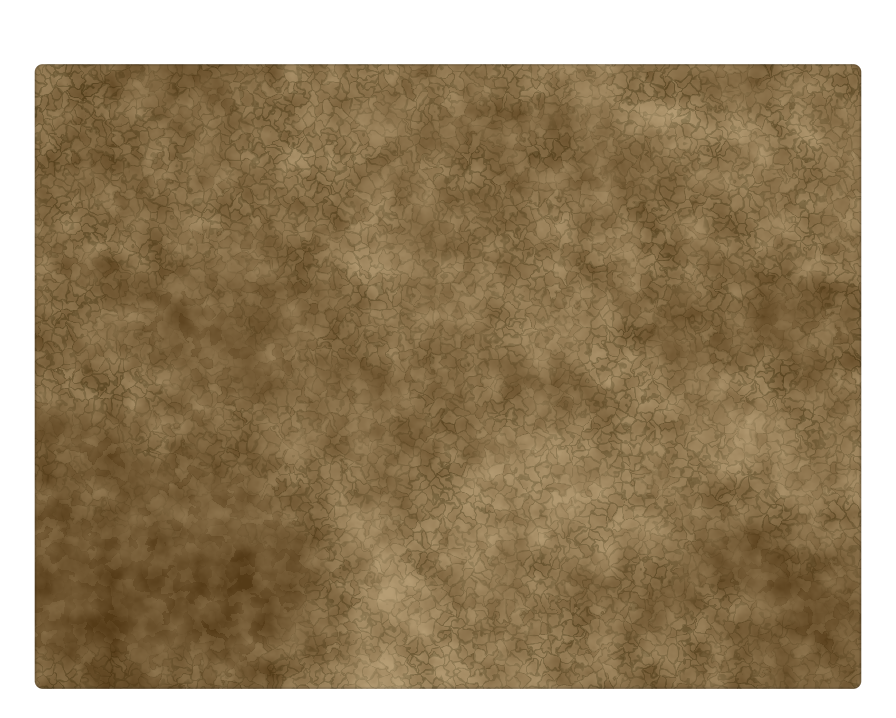
This texture is drawn by a Shadertoy shader. Its source:

```glsl
// A rounded panel of weathered tan stone on white: slanted brown clouds from
// stretched fractal noise, fine mottling, and a web of small crinkled
// Voronoi grains with thin olive outlines.

// Integer hash: two random values in 0..1 for a lattice point
vec2 hash2(vec2 cell) {
    uvec2 v = uvec2(ivec2(cell) + 4096);
    v = v * 1664525u + 1013904223u;
    v.x += v.y * 1664525u;
    v.y += v.x * 1664525u;
    v ^= v >> 16u;
    v.x += v.y * 1664525u;
    v.y += v.x * 1664525u;
    v ^= v >> 16u;
    return vec2(v & 65535u) / 65535.0;
}

// Two independent channels of smooth value noise
vec2 noise2(vec2 p) {
    vec2 i = floor(p), f = fract(p);
    f = f * f * (3.0 - 2.0 * f);
    return mix(mix(hash2(i), hash2(i + vec2(1, 0)), f.x),
               mix(hash2(i + vec2(0, 1)), hash2(i + vec2(1, 1)), f.x), f.y);
}

float fbm(vec2 p, int octaves) {
    float sum = 0.0, amp = 0.5;
    for (int i = 0; i < octaves; i++) {
        sum += amp * (noise2(p).x - 0.5);
        p = mat2(1.6, 1.2, -1.2, 1.6) * p + 17.3;
        amp *= 0.5;
    }
    return sum;
}

// Returns distance to the nearest grain border and a random grain tone
vec2 grains(vec2 p) {
    vec2 base = floor(p), nearA = vec2(9.0), nearB = vec2(9.0);
    float tone = 0.0;
    for (int y = -1; y <= 1; y++)
    for (int x = -1; x <= 1; x++) {
        vec2 cell = base + vec2(x, y);
        vec2 rnd = hash2(cell);
        vec2 d = cell + rnd - p;
        if (dot(d, d) < dot(nearA, nearA)) {
            nearB = nearA;
            nearA = d;
            tone = hash2(cell + 311.0).x;
        } else if (dot(d, d) < dot(nearB, nearB)) {
            nearB = d;
        }
    }
    float border = (dot(nearB, nearB) - dot(nearA, nearA))
                 / (2.0 * max(length(nearB - nearA), 0.001));
    return vec2(border, tone);
}

float roundedBox(vec2 p, vec2 halfSize, float radius) {
    vec2 q = abs(p) - halfSize + radius;
    return length(max(q, 0.0)) + min(max(q.x, q.y), 0.0) - radius;
}

void mainImage(out vec4 fragColor, in vec2 fragCoord) {
    float pixel = 1.0 / iResolution.y;
    vec2 p = fragCoord * pixel;
    vec2 center = vec2(0.5 * iResolution.x * pixel, 0.4756);
    float panel = roundedBox(p - center, vec2(0.5756, 0.435), 0.011);

    // Clouds stretched along a line falling to the right
    vec2 warped = p + 0.07 * (noise2(p * 5.0) - 0.5) + 0.025 * (noise2(p * 19.0) - 0.5);
    vec2 slant = vec2(dot(warped, vec2(0.85, -0.53)), dot(warped, vec2(0.53, 0.85)));
    float cloud = fbm(slant * vec2(2.6, 5.6) + vec2(3.7, 8.2), 6);

    // Isotropic blotches
    float mottle = fbm(p * 32.0 + 40.0, 4);

    // Crinkled grains with outlines of uneven strength
    vec2 q = p * 68.0;
    q += 0.9 * (noise2(q * 1.1) - 0.5) + 0.45 * (noise2(q * 2.7 + 50.0) - 0.5);
    vec2 grain = grains(q);
    float soft = 0.6 * 68.0 * pixel;
    float outline = 1.0 - smoothstep(0.1 - soft, 0.1 + soft, grain.x);
    outline *= 0.45 + 0.9 * noise2(p * 24.0 + 90.0).y;
    outline *= smoothstep(-0.28, 0.02, cloud);

    // Combine into one tone: 0 is the middle tan
    vec2 r = (p - center) / vec2(0.5756, 0.435);
    float tone = 6.2 * cloud + 3.2 * mottle + 0.9 * (grain.y - 0.5);
    tone += 0.45 - 0.45 * dot(r, r);
    tone = clamp(tone + 0.15, -2.7, 2.5);
    vec3 color = vec3(0.53, 0.43, 0.28) + tone * vec3(0.073, 0.074, 0.07);
    color -= outline * vec3(0.092, 0.075, 0.07);

    // Thin dark rim, then the white surround
    color *= 1.0 - 0.18 * smoothstep(-0.004, 0.0, panel);
    float coverage = clamp(0.5 - panel / pixel, 0.0, 1.0);
    fragColor = vec4(mix(vec3(1.0), color, coverage), 1.0);
}
```
